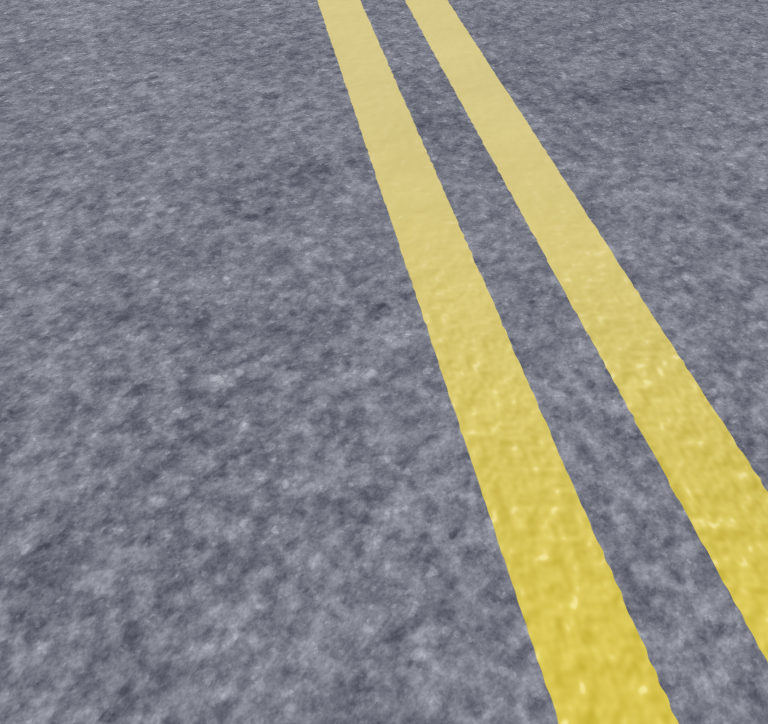
Reproduce this texture procedurally as a WebGL 1 fragment shader.

```glsl
precision highp float;
// Worn asphalt seen in perspective, with two yellow lane stripes running to a
// vanishing point above the frame. Road coordinates carry layered value noise,
// scattered stones and pits; soft ellipses add broad stains.
uniform vec2 u_resolution;

#define VANISH vec2(0.2486, 1.5663)
#define STRIPE_A vec2(0.3345, 0.4395)
#define STRIPE_B vec2(0.5480, 0.6520)
#define GRAIN_FREQ 58.0
#define GRAIN_TILT 0.34
#define GRAIN_CONTRAST 1.25
#define ASPHALT_DARK vec3(0.345, 0.355, 0.405)
#define ASPHALT_LIGHT vec3(0.625, 0.635, 0.675)
#define PAINT_FAR vec3(0.845, 0.790, 0.540)
#define PAINT_NEAR vec3(0.845, 0.770, 0.310)

float hash(vec2 p) {
  vec3 a = fract(vec3(p.xyx) * 0.1031);
  a += dot(a, a.yzx + 33.33);
  return fract((a.x + a.y) * a.z);
}

float noise(vec2 p) {
  vec2 cell = floor(p), f = fract(p);
  f = f * f * (3.0 - 2.0 * f);
  return mix(mix(hash(cell), hash(cell + vec2(1.0, 0.0)), f.x),
             mix(hash(cell + vec2(0.0, 1.0)), hash(cell + 1.0), f.x), f.y);
}

mat2 rotation(float a) { return mat2(cos(a), -sin(a), sin(a), cos(a)); }

// Centred layered noise
float fbm(vec2 p) {
  float sum = 0.0, amp = 0.5;
  for (int i = 0; i < 4; i++) {
    sum += amp * (noise(p) - 0.5);
    p = rotation(0.25) * p * 2.07 + 17.3;
    amp *= 0.72;
  }
  return sum;
}

// Sparse irregular flecks, one candidate per cell
float flecks(vec2 p, float density, float seed) {
  float mask = 0.0;
  p += 0.35 * vec2(noise(p * 3.0), noise(p * 3.0 + 41.0));
  vec2 home = floor(p);
  for (int j = -1; j <= 1; j++) {
    for (int i = -1; i <= 1; i++) {
      vec2 cell = home + vec2(float(i), float(j));
      vec2 centre = cell + vec2(hash(cell + seed + 5.0), hash(cell + seed + 11.0));
      float radius = 0.16 + 0.26 * hash(cell + seed + 23.0);
      float spot = 1.0 - smoothstep(radius * 0.55, radius, length(p - centre));
      mask = max(mask, spot * step(hash(cell + seed), density));
    }
  }
  return mask;
}

// Soft tilted ellipse
float stain(vec2 p, vec2 centre, vec2 size, float tilt) {
  vec2 e = rotation(tilt) * (p - centre) / size;
  return exp(-dot(e, e));
}

float stripe(float k, vec2 edges, float soft) {
  return smoothstep(-soft, soft, k - edges.x) * smoothstep(-soft, soft, edges.y - k);
}

void main() {
  vec2 p = gl_FragCoord.xy / u_resolution.y;
  float depth = VANISH.y - p.y;
  float k = (p.x - VANISH.x) / depth;
  vec2 road = vec2(k, 1.0 / depth) + 3.0;
  vec2 q = rotation(GRAIN_TILT) * road * vec2(1.0, 1.7);
  float near = 1.0 - smoothstep(0.0, 1.0, p.y);

  // Asphalt grain and broad mottling
  float mottle = fbm(q * vec2(6.0, 10.0) + 7.0);
  float tone = 0.47 + GRAIN_CONTRAST * fbm(q * GRAIN_FREQ) * (0.75 + 0.3 * near);
  tone += 0.32 * mottle;
  tone += 0.05 * smoothstep(0.5, 1.0, p.y) * (1.0 - smoothstep(0.1, 0.5, p.x));

  // Stones and pits
  tone += 0.27 * flecks(q * 42.0, 0.13, 3.0);
  tone += 0.22 * flecks(q * 95.0, 0.20, 61.0);
  tone -= 0.22 * flecks(q * vec2(24.0, 30.0), 0.06, 97.0);

  // Stains broken up by noise
  vec2 s = p + 0.025 * vec2(noise(q * 30.0) - 0.5, noise(q * 30.0 + 50.0) - 0.5);
  float dark = 0.75 * stain(s, vec2(0.387, 0.744), vec2(0.14, 0.022), 0.40);
  dark += 0.65 * stain(s, vec2(0.860, 0.880), vec2(0.11, 0.030), 0.30);
  dark += 0.60 * stain(s, vec2(0.600, 0.820), vec2(0.06, 0.020), 0.30);
  dark += 0.40 * stain(s, vec2(0.290, 0.530), vec2(0.13, 0.045), 0.20);
  dark += 0.70 * stain(s, vec2(0.460, 0.270), vec2(0.11, 0.012), 0.45);
  dark += 1.10 * stain(s, vec2(0.166, 0.564), vec2(0.022, 0.008), 0.20);
  dark += 1.20 * stain(s, vec2(0.526, 0.562), vec2(0.018, 0.010), 0.25);
  dark += 0.90 * stain(s, vec2(0.990, 0.700), vec2(0.026, 0.011), 0.20);
  tone -= 0.30 * dark * (0.6 + 0.8 * noise(q * 45.0 + 9.0));
  tone += 0.45 * stain(s, vec2(0.204, 0.246), vec2(0.011, 0.008), 0.30);
  tone += 0.30 * stain(s, vec2(0.500, 0.487), vec2(0.022, 0.009), 0.55);
  vec3 color = mix(ASPHALT_DARK, ASPHALT_LIGHT, clamp(tone, -0.25, 1.35));

  // Paint with embossed bumps, rougher close to the viewer
  vec2 b = road * vec2(75.0, 95.0);
  float relief = noise(b) - noise(b + vec2(0.45, -0.5));
  relief += 0.7 * (noise(b * 2.1) - noise(b * 2.1 + vec2(0.5, -0.5)));
  float rough = 0.015 + 0.085 * (1.0 - smoothstep(0.35, 0.80, p.y));
  vec3 paint = mix(PAINT_NEAR, PAINT_FAR, smoothstep(0.0, 0.95, p.y));
  paint += rough * relief * vec3(0.8, 0.85, 1.2) + 0.035 * mottle;
  paint += vec3(0.04, 0.06, 0.16) * smoothstep(0.35, 0.75, relief) * near;

  // Slightly ragged stripe edges
  float soft = 1.0 / (u_resolution.y * depth);
  float ragged = k + 0.0025 * (noise(road * 130.0) - 0.5);
  float coverage = max(stripe(ragged, STRIPE_A, soft), stripe(ragged, STRIPE_B, soft));
  gl_FragColor = vec4(clamp(mix(color, paint, coverage), 0.0, 1.0), 1.0);
}
```
